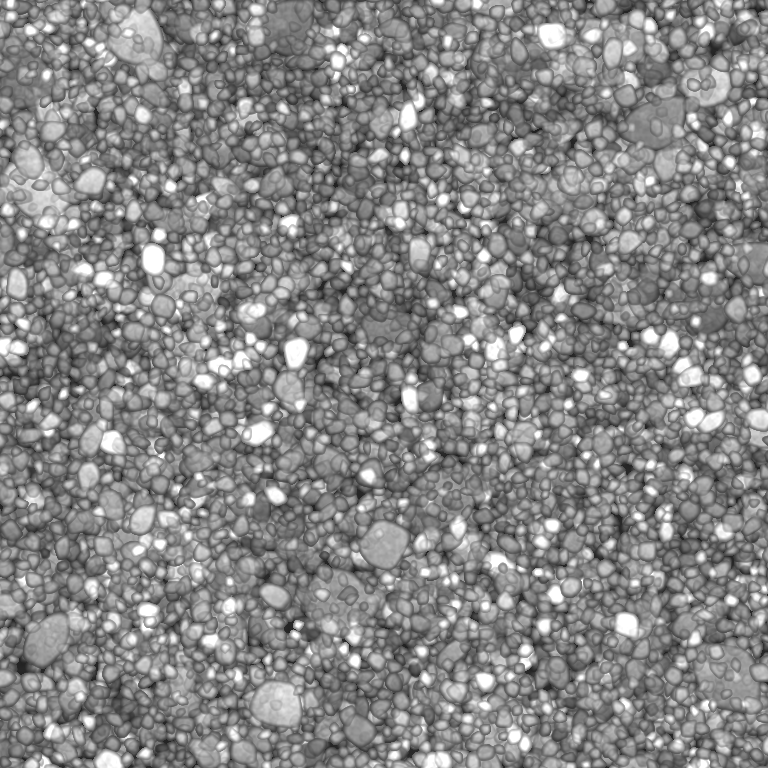
Write a WebGL 2 fragment shader that draws this texture.

```glsl
#version 300 es
precision highp float;
precision highp int;
// Coarse grey sand: rounded, irregular polygonal grains in four sizes.
// Each size is scattered on a jittered grid; overlapping grains are blended by
// a random height, so the highest one shows, with dark rims and gaps between.

uniform vec2 u_resolution;
out vec4 fragColor;

const int   LAYERS = 4;
const vec4  CELLS = vec4(88.0, 56.0, 36.0, 15.0);     // grid cells per canvas
const vec4  PRESENCE = vec4(0.95, 0.85, 0.36, 0.22);  // share of cells filled
const vec2  RADIUS = vec2(0.40, 0.66);                // grain radius in cells
const float JITTER = 0.76;
const float STRETCH = 0.24;
const int   FACETS = 6;
const float ROUNDNESS = 6.0;        // lower is rounder
const float TONE_MEAN = 0.595;
const float TONE_SPREAD = 0.27;
const float TONE_GLINT = 0.20;      // extra light on a few pale grains
const float GAP_TONE = 0.15;
const float RIM_TONE = 0.48;
const float SKIRT = 0.0028;         // dark outline outside a grain
const float RIM = 0.0045;           // shaded border inside a grain
const float HEIGHT_CONTRAST = 10.0;
const vec2  LIGHT = vec2(0.25, 0.97);
const float LIGHT_AMOUNT = 0.07;
const float MOTTLE = 0.10;
const float PATCHES = 0.12;
const float TAU = 6.2831853;

// Integer hash: three uniform values from a cell and a salt
vec3 hash3(ivec2 cell, int salt) {
    uvec3 v = uvec3(ivec3(cell, salt)) * 1664525u + 1013904223u;
    v.x += v.y * v.z; v.y += v.z * v.x; v.z += v.x * v.y;
    v ^= v >> 16u;
    v.x += v.y * v.z; v.y += v.z * v.x; v.z += v.x * v.y;
    return vec3(v >> 8u) / 16777216.0;
}

float valueNoise(vec2 p, int salt) {
    ivec2 cell = ivec2(floor(p));
    vec2 f = fract(p);
    f = f * f * (3.0 - 2.0 * f);
    float low = mix(hash3(cell, salt).x, hash3(cell + ivec2(1, 0), salt).x, f.x);
    float high = mix(hash3(cell + ivec2(0, 1), salt).x, hash3(cell + ivec2(1, 1), salt).x, f.x);
    return mix(low, high, f.y);
}

// Distance scaled to 1 on the outline of a rounded polygon with uneven facets
float facetDistance(vec2 p, float seed) {
    float total = 0.0;
    for (int i = 0; i < FACETS; i++) {
        float r = fract(seed * 17.31 * float(i + 1) + 0.37 * float(i));
        float angle = TAU * (float(i) + 0.5 * r) / float(FACETS);
        float reach = mix(0.78, 1.18, fract(r * 7.13));
        total += pow(max(dot(p, vec2(cos(angle), sin(angle))) / reach, 0.0), ROUNDNESS);
    }
    return pow(total, 1.0 / ROUNDNESS);
}

// Adds one grain: x gathers weighted tone, y gathers weight
vec2 grain(vec2 p, ivec2 cell, int layer) {
    vec3 place = hash3(cell, layer * 3);
    if (place.z > PRESENCE[layer]) return vec2(0.0);
    vec3 form = hash3(cell, layer * 3 + 1);
    vec3 look = hash3(cell, layer * 3 + 2);

    // Shape
    vec2 center = (vec2(cell) + 0.5 + JITTER * (place.xy - 0.5)) / CELLS[layer];
    float radius = mix(RADIUS.x, RADIUS.y, form.x) / CELLS[layer];
    float turn = TAU * form.y;
    float stretch = 1.0 + STRETCH * form.z;
    vec2 offset = p - center;
    vec2 local = mat2(cos(turn), -sin(turn), sin(turn), cos(turn)) * offset / radius;
    local *= vec2(1.0 / stretch, stretch);
    float inside = radius * (1.0 - facetDistance(local, form.z));
    float cover = smoothstep(-SKIRT, 0.0012, inside);

    // Tone: bell-shaped spread, with paler grains tending to lie higher
    float bell = look.x + look.y + fract(look.x * 57.0 + look.y * 31.0) - 1.5;
    float tone = TONE_MEAN + TONE_SPREAD * bell + TONE_GLINT * smoothstep(0.6, 1.1, bell);
    tone += LIGHT_AMOUNT * clamp(dot(offset, LIGHT) / radius, -1.0, 1.0);
    tone *= mix(RIM_TONE, 1.0, smoothstep(-SKIRT, RIM, inside));
    float height = 0.65 * look.z + 0.30 * bell + 0.25;
    float weight = cover * exp(HEIGHT_CONTRAST * height);
    return vec2(tone * weight, weight);
}

void main() {
    vec2 p = gl_FragCoord.xy / min(u_resolution.x, u_resolution.y);

    // Grains of all sizes over the dark gaps
    vec2 gathered = vec2(GAP_TONE, 1.0);
    for (int layer = 0; layer < LAYERS; layer++) {
        ivec2 home = ivec2(floor(p * CELLS[layer]));
        for (int y = -1; y <= 1; y++)
            for (int x = -1; x <= 1; x++)
                gathered += grain(p, home + ivec2(x, y), layer);
    }
    float tone = gathered.x / gathered.y;

    // Fine mottling and broad light and dark patches
    float fine = 0.6 * valueNoise(p * 170.0, 40) + 0.4 * valueNoise(p * 290.0, 41);
    tone *= 1.0 + MOTTLE * 2.0 * (fine - 0.5);
    tone *= 1.0 + PATCHES * 2.0 * (valueNoise(p * 13.0, 42) - 0.5);
    fragColor = vec4(vec3(clamp(tone, 0.0, 1.0)), 1.0);
}
```
